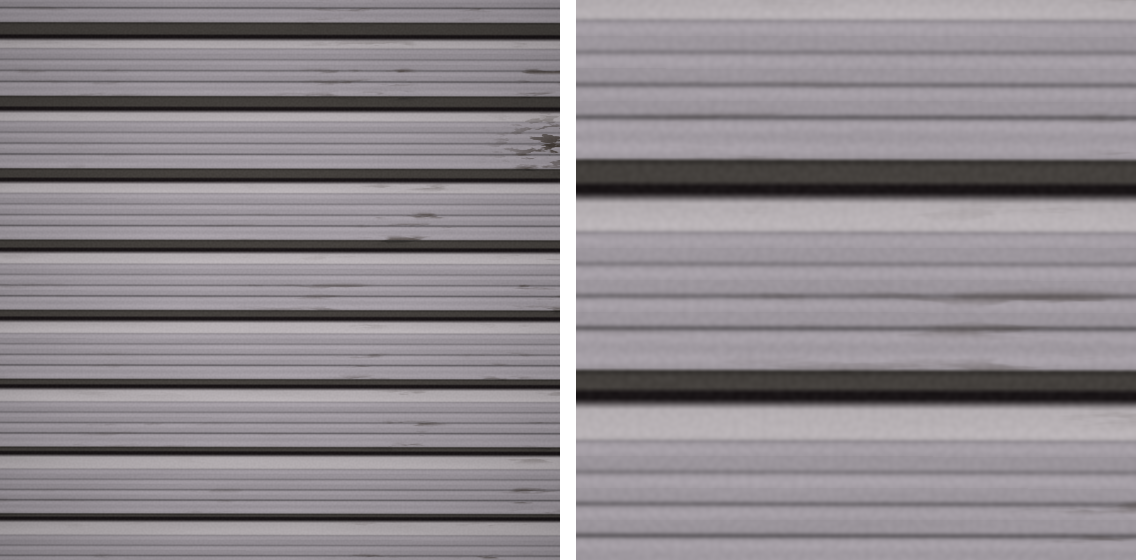
Left: the whole. Right: its middle third, enlarged.
Write a Shadertoy shader that draws this texture.

```glsl
// Closed roller shutter: horizontal grey metal slats with fine grooves, a pale
// rounded lip, a shaded underside and a black gap. Slat height and the visible
// underside shrink downward; gradient noise adds grime, scrapes and grain.

#define FIRST_GAP 0.0655   // top gap, measured down from the upper edge
#define PITCH 0.1298       // slat height at the top
#define SHRINK 0.00098     // loss of height from slat to slat
#define BANDS 4.3          // grooved bands on each face
#define GRIME 0.75         // strength of the dirt
#define VIGNETTE 0.38
#define LIP vec3(0.715, 0.692, 0.705)
#define FACE vec3(0.605, 0.582, 0.608)
#define UNDERSIDE vec3(0.265, 0.250, 0.237)
#define GAP vec3(0.095, 0.078, 0.085)
#define DIRT vec3(0.27, 0.24, 0.22)

vec2 hashGradient(vec2 cell) {
    vec3 q = fract(cell.xyx * vec3(0.1031, 0.1030, 0.0973));
    q += dot(q, q.yzx + 33.33);
    float angle = 6.2832 * fract((q.x + q.y) * q.z);
    return vec2(cos(angle), sin(angle));
}

// Gradient noise, roughly -0.7 to 0.7
float noise(vec2 p) {
    vec2 i = floor(p), f = fract(p);
    vec2 w = f * f * f * (f * (f * 6.0 - 15.0) + 10.0);
    vec2 e = vec2(0.0, 1.0);
    float low = mix(dot(hashGradient(i), f),
                    dot(hashGradient(i + e.yx), f - e.yx), w.x);
    float high = mix(dot(hashGradient(i + e.xy), f - e.xy),
                     dot(hashGradient(i + e.yy), f - e.yy), w.x);
    return mix(low, high, w.y);
}

float fbm(vec2 p) {
    float sum = 0.0, amplitude = 0.6;
    for (int i = 0; i < 4; i++) {
        sum += amplitude * noise(p);
        p = p * 2.03 + 17.3;
        amplitude *= 0.5;
    }
    return sum;
}

float bell(float x, float width) {
    return exp(-x * x / (width * width));
}

void mainImage(out vec4 fragColor, in vec2 fragCoord) {
    vec2 uv = fragCoord / iResolution.xy;
    float down = 1.0 - uv.y;

    // Slat coordinate: whole numbers are gaps, with a slight sag to the right
    float fall = down - FIRST_GAP - 0.0015 * (uv.x - 0.5);
    float slat = (PITCH - sqrt(PITCH * PITCH - 4.0 * SHRINK * fall)) / (2.0 * SHRINK);
    float id = floor(slat), f = slat - id;
    float px = 1.0 / (iResolution.y * (PITCH - 2.0 * SHRINK * slat));

    // Lip and underside edges shift with the viewing angle
    float lipEnd = mix(0.155, 0.26, down);
    float underStart = mix(0.80, 0.935, down);
    float edge = max(px, 0.012);

    // Pale lip, brighter toward its lower rim
    float onLip = 1.0 - smoothstep(lipEnd - edge, lipEnd + edge, f);
    vec3 lip = LIP * mix(0.93, 1.03, clamp(f / lipEnd, 0.0, 1.0));
    vec3 col = mix(FACE, lip, onLip);

    // Grooves deepen down the face, each with a light ridge below it
    float band = BANDS * (f - lipEnd) / (underStart - lipEnd);
    float groove = clamp(round(band), 0.0, 3.0);
    float d = band - groove;
    float lineWidth = max(0.10, 6.0 * px);
    float cut = bell(d, lineWidth);
    col *= 1.0 - mix(0.09, 0.33, groove / 3.0) * cut;
    col *= 1.0 + 0.07 * bell(d - 0.30, 0.20) * (1.0 - onLip);
    col *= 1.0 + 0.07 * bell(band - BANDS + 0.35, 0.22);

    // Shaded underside
    float under = smoothstep(underStart - edge, underStart + edge, f);
    col = mix(col, UNDERSIDE, under);
    col *= 1.0 - 0.20 * bell(f - underStart - 0.012, 0.016);

    // Grime: long smears caught in the grooves, mostly to the right
    vec2 smear = vec2(uv.x * 13.0 + id * 7.7, slat * 9.0);
    float speck = fbm(smear);
    float patches = noise(vec2(uv.x * 4.5 + id * 3.1, id * 5.37 + 0.4));
    float reach = mix(0.25, 1.0, smoothstep(0.50, 0.75, uv.x));
    float caught = max(bell(d - 0.05, 0.22) * step(1.5, groove),
                       bell(f - underStart, 0.05));
    caught = max(caught, 0.35 * bell(f - 0.10, 0.05));
    float dirt = smoothstep(0.02, 0.28, speck + 0.10 * patches)
               * smoothstep(-0.05, 0.25, patches) * reach * caught;

    // Scraped patch at the right border
    vec2 away = (uv - vec2(1.0, 0.742)) / vec2(0.085, 0.040);
    float scrape = exp(-dot(away, away))
                 * smoothstep(0.04, 0.20, fbm(vec2(uv.x * 24.0, uv.y * 95.0)));
    dirt = clamp(GRIME * dirt + 0.9 * scrape, 0.0, 1.0);
    col = mix(col, min(DIRT, col * 0.65), dirt);

    // Black gap with a soft shadow on the next lip
    float gap = max(1.0 - smoothstep(0.008, 0.075, f),
                    1.0 - smoothstep(0.008, 0.045, 1.0 - f));
    col = mix(col, GAP, gap);

    // Faint streaks, grain and darker corners
    col *= 1.0 + 0.035 * noise(vec2(uv.x * 5.0, uv.y * 70.0));
    col += 0.022 * noise(uv * 230.0);
    vec2 c = uv - 0.5;
    col *= 1.02 - VIGNETTE * dot(c, c);
    fragColor = vec4(clamp(col, 0.0, 1.0), 1.0);
}
```
